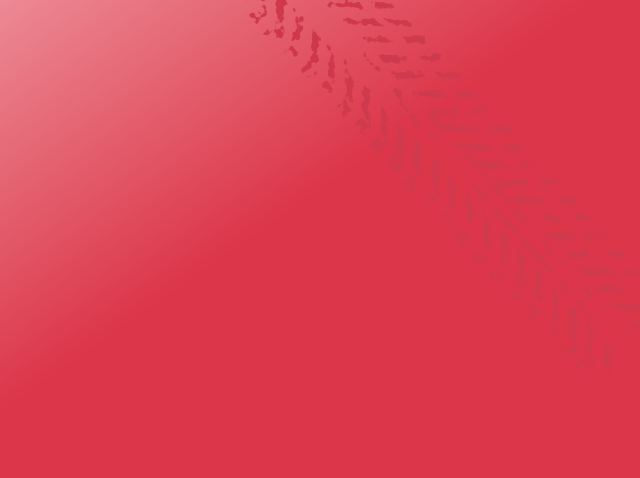
A Shadertoy shader for this background:

```glsl
// Red background with a pale diagonal glow and a worn tyre track fading to the lower right.

float hash(vec2 p) {
    return fract(sin(dot(p, vec2(127.1, 311.7))) * 43758.5453);
}

float noise(vec2 p) {
    vec2 i = floor(p), f = fract(p);
    f = f * f * (3.0 - 2.0 * f);
    return mix(mix(hash(i), hash(i + vec2(1, 0)), f.x),
               mix(hash(i + vec2(0, 1)), hash(i + vec2(1, 1)), f.x), f.y);
}

float box(vec2 p, vec2 halfSize) {
    vec2 d = abs(p) - halfSize;
    return length(max(d, 0.0)) + min(max(d.x, d.y), 0.0);
}

// Signed offset along the track to the nearest block of a repeated row
float repeatRow(float along, float start, float period) {
    return (fract((along - start) / period + 0.5) - 0.5) * period;
}

// Distance to the tread; t.x runs along the track, t.y across it
float treadDistance(vec2 t) {
    // Left shoulder: notched outer blocks, then slanted inner blocks
    float lean = max(t.y - 0.385, 0.0);
    float left = repeatRow(t.x + lean, 0.392, 0.0528);
    float outer = box(vec2(left, t.y - 0.371), vec2(0.0125, 0.013));
    outer = max(outer, -box(vec2(left + 0.002, t.y - 0.361), vec2(0.004, 0.011)));
    float inner = box(vec2(left, t.y - 0.414), vec2(0.0125, 0.023));
    float d = min(outer, inner);

    // Right shoulder, slanted the other way
    float right = repeatRow(t.x - 0.93 * (t.y - 0.575), 0.754, 0.051);
    d = min(d, box(vec2(right, t.y - 0.579), vec2(0.010, 0.016)));
    d = min(d, box(vec2(right, t.y - 0.522), vec2(0.011, 0.024)));

    // Central ribs
    float rib = t.y + 0.02 * (t.x - 1.0);
    d = min(d, box(vec2(t.x - 0.78, rib - 0.460), vec2(0.05, 0.0045)));
    d = min(d, box(vec2(t.x - 1.145, rib - 0.460), vec2(0.195, 0.0045)));
    d = min(d, box(vec2(t.x - 1.04, rib - 0.489), vec2(0.26, 0.003)));
    return min(d, box(vec2(t.x - 0.66, rib - 0.470), vec2(0.06, 0.004)));
}

void mainImage(out vec4 fragColor, in vec2 fragCoord) {
    vec2 p = fragCoord / iResolution.y;
    vec2 fromTop = vec2(p.x, 1.0 - p.y);
    float pixel = 1.0 / iResolution.y;

    // Glow from the upper left corner
    float glow = clamp(1.0 - fromTop.x / 1.25 - fromTop.y / 0.87, 0.0, 1.0);
    vec3 color = mix(vec3(0.86, 0.21, 0.285), vec3(0.925, 0.54, 0.58), glow);

    // Track axes: along and across
    vec2 track = vec2(dot(fromTop, vec2(0.682, 0.731)),
                      dot(fromTop, vec2(0.731, -0.682)));

    // Ragged wear eats into the rubber print
    float wear = 0.65 * noise(track * vec2(65.0, 85.0)) + 0.35 * noise(track * 180.0);
    float d = treadDistance(track) + (wear - 0.38) * 0.022;
    float print = 1.0 - smoothstep(-pixel, pixel, d);
    print *= smoothstep(0.35, 0.37, track.x) * (1.0 - smoothstep(1.42, 1.45, track.x));

    // The print weakens along the track
    float fade = smoothstep(0.45, 0.95, track.x);
    vec3 rubber = mix(vec3(0.81, 0.21, 0.29), vec3(0.78, 0.24, 0.31), fade);
    color = mix(color, rubber, print * mix(0.95, 0.6, fade));

    fragColor = vec4(color, 1.0);
}
```
